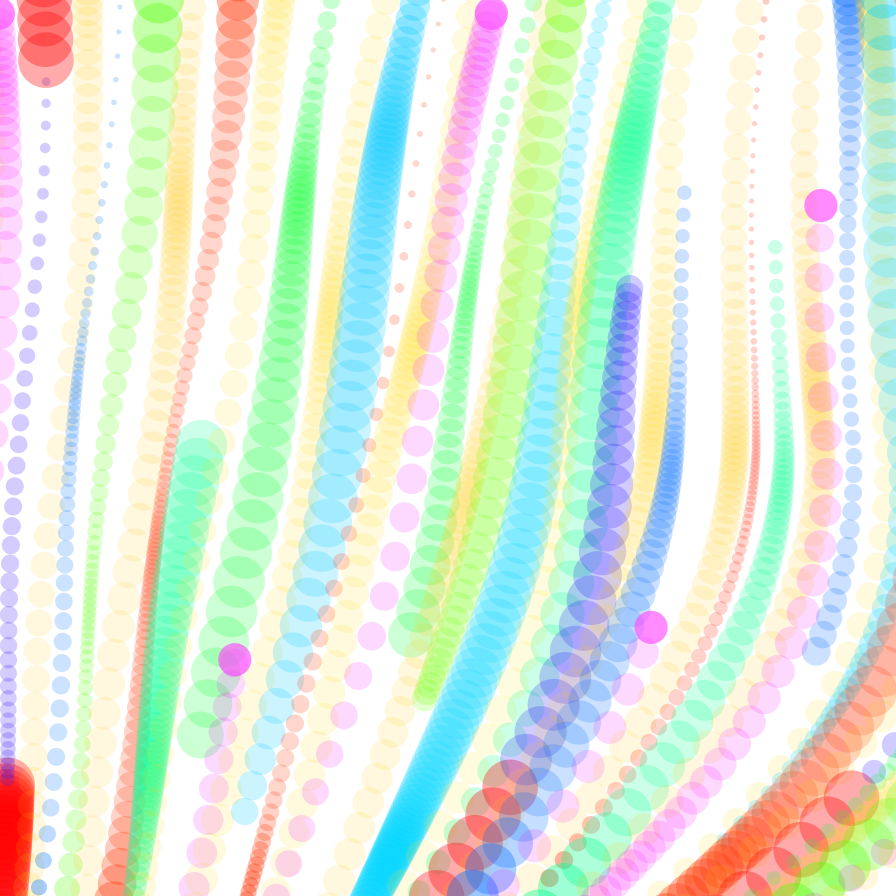
This pattern is drawn by a Shadertoy shader. Its source:

```glsl
float hash(float n) {
    return fract(sin(n * 127.1 + 3.7) * 4375.85);
}

vec3 pureHue(float h) {
    return clamp(abs(mod(h * 6.0 + vec3(0.0, 4.0, 2.0), 6.0) - 3.0) - 1.0, 0.0, 1.0);
}

// Horizontal position of a streamline at height y; lane is its x at mid height
float streamX(float lane, float y, float phase) {
    float rise = max(2.0 * y - 1.0, 0.0);
    float fall = max(1.0 - 2.0 * y, 0.0);
    float x = lane + 0.1 * sin(3.4 * lane + 0.1) * rise;
    x -= (0.03 + 0.24 * lane) * mix(fall, fall * fall, clamp(lane, 0.0, 1.0));
    return x + 0.009 * sin(8.0 * y + 5.0 * lane + 0.4 * phase);
}

float disc(vec2 p, vec2 center, float radius) {
    return clamp((radius - length(p - center)) * iResolution.y + 0.5, 0.0, 1.0);
}

void mainImage(out vec4 fragColor, in vec2 fragCoord) {
    vec2 p = fragCoord / iResolution.y;
    vec3 color = vec3(1.0);
    float hues[7] = float[7](0.025, 0.27, 0.36, 0.42, 0.53, 0.59, 0.69);

    for (int i = 0; i < 43; i++) {
        float id = float(i);
        float phase = 6.2832 * hash(id + 0.31);
        float lane = -0.03 + 0.031 * id + 0.02 * (hash(id + 0.57) - 0.5);
        if (abs(p.x - streamX(lane, p.y, phase)) > 0.07) continue;

        // Strand kinds: pale yellow, pink with a bright head, or a strong hue
        bool yellow = i % 3 == 0;
        bool pink = !yellow && i % 5 == 1;
        bool strong = !yellow && !pink;
        int hueIndex = (i * 3) % 7;
        float baseHue = yellow ? 0.135 : pink ? 0.833 : hues[hueIndex];
        baseHue += 0.025 * (hash(id + 0.83) - 0.5);
        float spacing = yellow ? 0.02 : pink ? 0.027 : mix(0.012, 0.022, hash(id + 0.12));
        float slim = strong && hash(id + 0.45) > 0.8 ? 0.35 : 1.0;

        // Vertical extent of the strand
        float top = strong ? mix(0.5, 1.9, hash(id + 0.71)) : 1.2;
        float bottom = strong ? mix(-0.9, 0.35, hash(id + 0.93)) : -0.2;
        float head = hash(id + 0.64) < 0.6 ? 0.985 : mix(0.25, 0.85, hash(id + 0.22));
        if (pink) top = head;

        // Beads, crowded and spread in turn along the strand
        int first = int(floor((p.y - 0.17) / spacing));
        int last = int(ceil((p.y + 0.17) / spacing));
        for (int k = first; k <= last; k++) {
            float s = float(k) * spacing;
            float y = s + 0.13 * sin(5.0 * s + phase);
            if (y > top || y < bottom || abs(y - p.y) > 0.04) continue;

            float swell = 0.5 + 0.5 * sin(4.0 * y + 2.3 * phase);
            float radius = strong ? slim * mix(0.008, 0.029, swell)
                                  : mix(0.015, 0.0185, swell);
            float hue = baseHue;
            float alpha = yellow ? 0.13 : pink ? 0.15 : 0.2;
            if (strong) alpha += 0.2 * smoothstep(0.38, 0.52, abs(y - 0.5)) * swell;

            // Violet strands end in broad red caps
            if (strong && hueIndex == 6 && abs(y - 0.53) > 0.4) {
                hue = 0.0;
                radius = 0.031;
                alpha = 0.33;
            }
            vec2 center = vec2(streamX(lane, y, phase), y);
            color = mix(color, pureHue(hue), alpha * disc(p, center, radius));
        }

        if (pink) {
            vec2 center = vec2(streamX(lane, head, phase), head);
            color = mix(color, vec3(1.0, 0.3, 1.0), 0.65 * disc(p, center, 0.0185));
        }
    }
    fragColor = vec4(color, 1.0);
}
```
